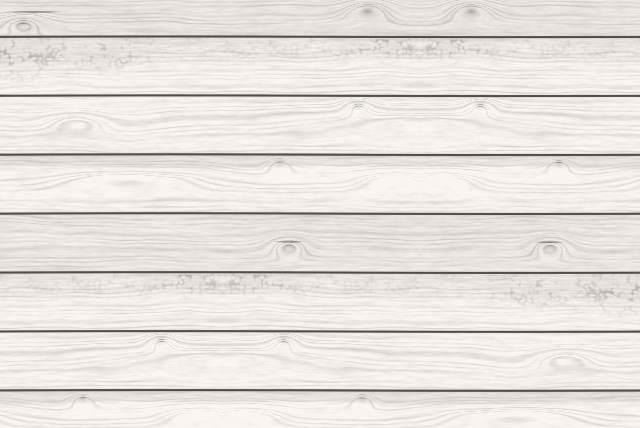
Give the GLSL for this texture, as a WebGL 1 fragment shader.

```glsl
precision highp float;
uniform vec2 u_resolution;

vec2 hash2(vec2 p) {
  p = vec2(dot(p, vec2(127.1, 311.7)), dot(p, vec2(269.5, 183.3)));
  return fract(sin(p) * 4375.85);
}

// Cellular noise: distance to the nearest scattered point
float cell(vec2 p) {
  vec2 base = floor(p), local = p - base;
  float nearest = 2.0;
  for (int j = -1; j <= 1; j++) {
    for (int i = -1; i <= 1; i++) {
      vec2 o = vec2(float(i), float(j));
      vec2 d = o + hash2(base + o) - local;
      nearest = min(nearest, dot(d, d));
    }
  }
  return sqrt(nearest);
}

// Soft elliptical bump, used for knots, stains and pale streaks
float bump(vec2 p, vec2 center, vec2 size) {
  vec2 d = (p - center) / size;
  return exp(-dot(d, d));
}

float layeredSines(vec2 p) {
  float sum = 0.0, amp = 0.5;
  for (int i = 0; i < 4; i++) {
    sum += amp * sin(p.x + 1.7 * sin(p.y + 0.6 * p.x));
    p = mat2(1.6, 0.7, -0.9, 1.8) * p + 2.3;
    amp *= 0.55;
  }
  return sum;
}

void main() {
  vec2 p = gl_FragCoord.xy / u_resolution.y;
  float pixel = 1.0 / u_resolution.y;

  // Horizontal boards, counted downward; four kinds, then mirrored
  float pitch = 0.1377;
  float row = (0.914 - p.y + 0.0008 * sin(p.x * 4.0)) / pitch;
  float id = floor(row);
  float kind = id < 0.0 ? 4.0 : mod(id, 4.0);
  float x = id > 3.5 ? 1.5 - p.x : p.x;
  vec2 q = vec2(abs(x - 0.98), fract(row));
  float seed = kind * 13.7;

  // Features of each kind of board
  float tone = 0.94, rings = 0.0, core = 0.0, worn = 0.0, pale = 0.0, crack = 0.0;
  if (kind < 0.5) {
    tone = 0.915 + 0.035 * q.y;
    worn = 0.9 * bump(q, vec2(0.09, 0.17), vec2(0.07, 0.2))
         + 0.8 * bump(q, vec2(0.72, 0.37), vec2(0.07, 0.22))
         + 0.9 * bump(q, vec2(0.95, 0.4), vec2(0.12, 0.28))
         + 0.35 * (1.0 - smoothstep(0.2, 0.55, q.y));
  } else if (kind < 1.5) {
    core = bump(q, vec2(0.143, 0.16), vec2(0.011, 0.06));
    rings = 0.3 * bump(q, vec2(0.143, 0.17), vec2(0.035, 0.15))
          + 0.32 * bump(q, vec2(0.0, 0.42), vec2(0.25, 0.25))
          + 0.3 * bump(q, vec2(0.8, 0.45), vec2(0.07, 0.18));
    pale = 0.5 * bump(q, vec2(0.15, 0.28), vec2(0.05, 0.13));
  } else if (kind < 2.5) {
    tone = 0.95 - 0.07 * (1.0 - smoothstep(0.18, 0.25, q.y + 0.02 * sin(q.x * 9.0)));
    core = bump(q, vec2(0.326, 0.14), vec2(0.008, 0.055));
    rings = 0.22 * bump(q, vec2(0.326, 0.17), vec2(0.03, 0.13))
          + 0.25 * bump(q, vec2(0.063, 0.42), vec2(0.08, 0.16))
          + 0.28 * bump(q, vec2(0.68, 0.42), vec2(0.16, 0.18));
    pale = bump(q, vec2(0.063, 0.4), vec2(0.045, 0.08))
         + bump(q, vec2(0.7, 0.42), vec2(0.12, 0.07));
  } else if (kind < 3.5) {
    tone = 0.895 + 0.02 * q.y;
    core = 0.6 * bump(q, vec2(0.305, 0.54), vec2(0.014, 0.055));
    rings = 0.36 * bump(q, vec2(0.305, 0.54), vec2(0.045, 0.2));
    crack = bump(q, vec2(0.305, 0.48), vec2(0.05, 0.025));
    pale = 0.5 * bump(q, vec2(0.8, 0.6), vec2(0.16, 0.06));
  } else {
    tone = 0.895;
    core = bump(q, vec2(0.12, 0.53), vec2(0.015, 0.07))
         + bump(q, vec2(0.926, 0.77), vec2(0.012, 0.06));
    rings = 0.36 * bump(q, vec2(0.12, 0.54), vec2(0.055, 0.2))
          + 0.3 * bump(q, vec2(0.926, 0.77), vec2(0.05, 0.17));
    crack = bump(q, vec2(0.9, 0.58), vec2(0.1, 0.025));
  }

  // Grain lines bend around the knots
  float drift = layeredSines(vec2(q.x * 5.0 + seed, q.y * 2.0 + seed));
  float grain = q.y + rings + 0.07 * drift;
  float phase = grain * 62.0 + 2.2 * sin(grain * 19.0 + seed);
  float line = pow(0.5 + 0.5 * sin(phase), 3.0);
  float strength = 0.55 + 0.45 * layeredSines(vec2(q.x * 7.0 - seed, grain * 9.0));
  strength = clamp(strength + 1.5 * rings, 0.15, 1.0);
  tone -= 0.105 * line * strength * (1.0 - 0.6 * min(worn, 1.0));

  // Fine fibres and broad shading
  float fibre = cell(vec2(q.x * 11.0 + seed, grain * 22.0 + seed));
  float hair = cell(vec2(q.x * 38.0 - seed, q.y * 25.0 + seed));
  tone += 0.06 * (0.5 - fibre) + 0.045 * (0.45 - hair);
  tone += 0.018 * layeredSines(vec2(q.x * 3.0 + seed, q.y * 4.0));

  // Worn paint in ragged flecks
  float fleck = cell(vec2(q.x * 95.0, q.y * 15.0 + seed));
  float patches = cell(vec2(q.x * 24.0 + seed, q.y * 4.0));
  tone -= worn * (0.045 + 0.15 * smoothstep(0.45, 0.8, 0.6 * fleck + 0.5 * patches));
  tone += 0.05 * pale - 0.17 * core * (0.5 + line) - 0.28 * smoothstep(0.5, 0.95, crack);
  tone = clamp(tone, 0.45, 0.96);

  // Dark gaps with shaded board edges
  float edge = min(q.y, 1.0 - q.y) * pitch;
  tone -= 0.12 * exp(-edge / 0.003);
  float gap = 1.0 - smoothstep(0.0022 - 0.5 * pixel, 0.0022 + 0.7 * pixel, edge);
  vec3 wood = tone + vec3(0.02, 0.0, -0.02);
  vec3 gapColor = vec3(0.32, 0.31, 0.29);
  gl_FragColor = vec4(mix(wood, gapColor, gap), 1.0);
}
```
